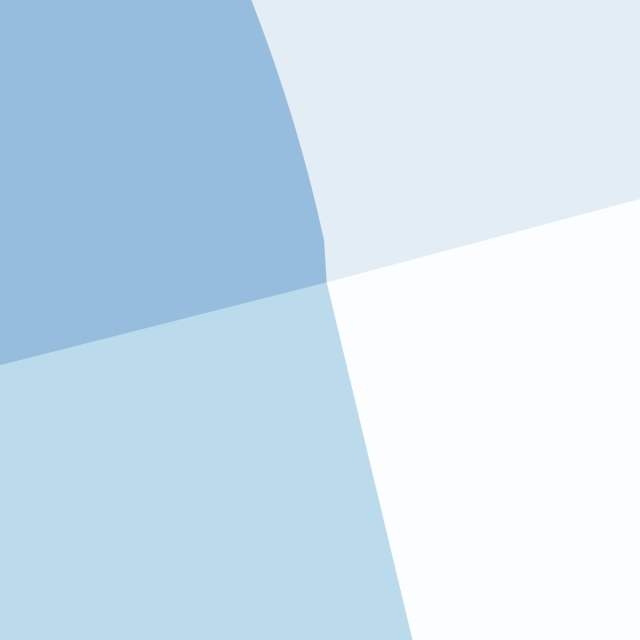
Reproduce this background procedurally as a Shadertoy shader.

```glsl
// Four flat pale-blue panels meeting at a corner, split by a tilted line and a bent edge.

#define CORNER vec2(0.5104, 0.5588)   // where the four panels meet
#define SLOPE_LEFT 0.2535             // rise of the dividing line left of the corner
#define SLOPE_RIGHT 0.2660            // rise of the dividing line right of the corner
#define LEAN_LOWER 0.2400             // sideways lean of the lower edge
#define LEAN_NECK 0.0620              // lean of the short upright part above the corner
#define NECK_HEIGHT 0.0650            // height at which the upper edge starts to bend
#define BEND vec2(0.2150, 0.2320)     // linear and quadratic bend of the upper edge

#define DEEP_BLUE vec3(0.592, 0.741, 0.871)
#define SKY_BLUE vec3(0.733, 0.855, 0.922)
#define PALE_BLUE vec3(0.890, 0.929, 0.965)
#define NEAR_WHITE vec3(0.988, 0.992, 1.000)

// Coverage of the positive side of an edge, softened over about one pixel
float cover(float signedDistance) {
    float pixel = 1.0 / min(iResolution.x, iResolution.y);
    return smoothstep(-0.75 * pixel, 0.75 * pixel, signedDistance);
}

// Signed distance above the tilted dividing line
float aboveDivider(vec2 p) {
    float slope = p.x < 0.0 ? SLOPE_LEFT : SLOPE_RIGHT;
    return (p.y - slope * p.x) / length(vec2(1.0, slope));
}

// Signed distance to the right of the straight lower edge
float rightOfLowerEdge(vec2 p) {
    return (p.x + LEAN_LOWER * p.y) / length(vec2(1.0, LEAN_LOWER));
}

// Approximate distance to the right of the upper edge: upright neck, then a curve
float rightOfUpperEdge(vec2 p) {
    float rise = max(p.y - NECK_HEIGHT, 0.0);
    float offset = LEAN_NECK * min(p.y, NECK_HEIGHT) + rise * (BEND.x + BEND.y * rise);
    float lean = p.y < NECK_HEIGHT ? LEAN_NECK : BEND.x + 2.0 * BEND.y * rise;
    return (p.x + offset) / length(vec2(1.0, lean));
}

void mainImage(out vec4 fragColor, in vec2 fragCoord) {
    vec2 p = fragCoord / iResolution.xy - CORNER;

    // Each half has its own left and right panel
    vec3 lower = mix(SKY_BLUE, NEAR_WHITE, cover(rightOfLowerEdge(p)));
    vec3 upper = mix(DEEP_BLUE, PALE_BLUE, cover(rightOfUpperEdge(p)));

    fragColor = vec4(mix(lower, upper, cover(aboveDivider(p))), 1.0);
}
```
